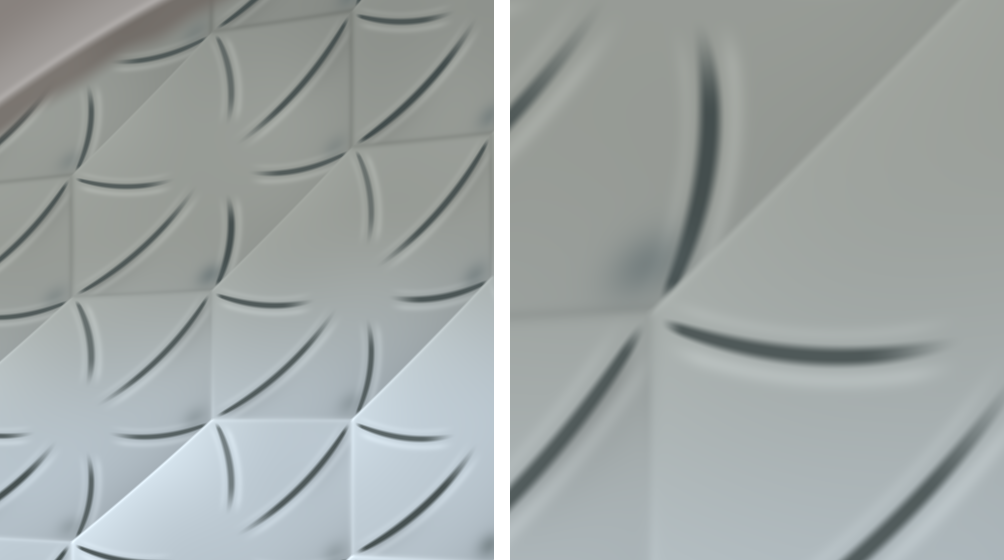
Left: the whole. Right: its middle third, enlarged.
Reproduce this pattern procedurally as a Shadertoy shader.

```glsl
float hash(vec2 p) {
    vec3 q = fract(p.xyx * vec3(0.1031, 0.1030, 0.0973));
    q += dot(q, q.yzx + 33.33);
    return fract((q.x + q.y) * q.z);
}

float noise(vec2 p) {
    vec2 i = floor(p), f = fract(p);
    f = f * f * (3.0 - 2.0 * f);
    return mix(mix(hash(i), hash(i + vec2(1, 0)), f.x),
               mix(hash(i + vec2(0, 1)), hash(i + vec2(1, 1)), f.x), f.y);
}

float bell(float x, float width) {
    return exp(-x * x / (width * width));
}

// Distance to a hexagon in skewed lattice axes; 1 on its border
float hexNorm(vec2 v) {
    return max(max(abs(v.x), abs(v.y)), abs(v.x + v.y));
}

// One rosette: a pillowed hexagon with six curved grooves
vec3 rosette(vec2 v, vec2 id, vec3 base, float light) {
    float s = clamp(v.x + v.y, -1.0, 1.0);
    float tilt = s * (0.4 + 0.6 * s * s);
    vec3 col = base * (1.0 - mix(0.045, 0.13, light) * tilt);

    // Folds along the border, brightest on the lit diagonal
    col += mix(-0.05, 0.05, light) * bell(1.0 - max(abs(v.x), abs(v.y)), 0.022);
    col += mix(0.02, 0.11, light) * bell(1.0 + s, 0.022);

    for (int k = 0; k < 6; k++) {
        int axis = k / 2;
        vec2 dir = axis == 0 ? vec2(1, 0) : axis == 1 ? vec2(0, 1) : vec2(1, -1);
        vec2 normal = axis == 0 ? vec2(0, 1) : axis == 1 ? vec2(1, 0) : vec2(0.707);
        if (k % 2 == 1) dir = -dir;
        float t = dot(v, dir) / dot(dir, dir);
        float rnd = hash(id + float(k) * 7.3 + 40.0);
        float start = axis == 2 ? 0.13 : 0.25;
        float a = clamp((t - start) / (0.98 - start), 0.0, 1.0);
        float bow = axis == 2 ? 0.4 * t * (1.0 - t) : 0.02 + 0.48 * t * (1.0 - t);
        float e = dot(v, normal) - bow;

        // Soft shade and bright lip beside the groove
        float along = smoothstep(0.0, 0.2, a) * (1.0 - smoothstep(0.85, 1.0, a));
        if (axis == 2) {
            float shade = smoothstep(-0.01, 0.02, e) * exp(-max(e, 0.0) / 0.07);
            col *= 1.0 - 0.2 * shade * smoothstep(0.3, 0.8, a) * along;
        }
        col += 0.06 * along * (bell(e - 0.06, 0.025) + 0.5 * bell(e + 0.055, 0.02));

        // Tapered dark groove
        float width = (0.018 + 0.009 * rnd) * sqrt(4.0 * a * (1.0 - a));
        float groove = 1.0 - smoothstep(width * 0.3, width + 0.014, abs(e));
        groove *= smoothstep(0.0, 0.35, a) * (1.0 - smoothstep(0.92, 1.0, a));
        float depth = (k == 3 ? 0.5 : 0.78) + 0.2 * rnd;
        col = mix(col, vec3(0.25, 0.29, 0.29), groove * depth);

        // Grey smudge where the right and lower grooves end
        if (k == 0 || k == 2) {
            float smudge = bell(length(vec2(t - 0.88, e + 0.08)), 0.085);
            col = mix(col, vec3(0.38, 0.43, 0.44), smudge * (0.25 + 0.4 * rnd));
        }
    }
    return col;
}

void mainImage(out vec4 fragColor, in vec2 fragCoord) {
    vec2 p = fragCoord / iResolution.y;
    p.y = 1.0 - p.y;

    // Warm dim light above, cool bright light below
    float light = smoothstep(0.38, 0.84, p.y + 0.12 * (p.x - 0.44));
    vec3 base = mix(vec3(0.595, 0.612, 0.59), vec3(0.735, 0.785, 0.82), light);
    base *= 0.93 + 0.07 * smoothstep(0.0, 0.25, p.y);
    base += 0.03 * (noise(p * 6.0) - 0.5);

    // Lattice with a slight perspective shear
    float u = p.x - 0.378;
    vec2 g = vec2(1.0 + u / 0.25, 2.0 + (p.y - 0.749) / (0.2305 + 0.05 * u));

    // Every third lattice point is the centre of a rosette
    vec3 sum = vec3(0.0);
    float total = 0.0;
    for (int y = -1; y <= 2; y++)
    for (int x = -1; x <= 2; x++) {
        ivec2 c = ivec2(floor(g)) + ivec2(x, y);
        if ((c.x - c.y + 29) % 3 != 0) continue;
        vec2 v = g - vec2(c);
        float cover = 1.0 - smoothstep(0.985, 1.015, hexNorm(v));
        if (cover <= 0.0) continue;
        sum += cover * rosette(v, vec2(c), base, light);
        total += cover;
    }
    vec3 col = sum / max(total, 0.001);

    // Smooth rim and its shadow across the upper left corner
    float rim = p.y - (0.182 - 0.72 * p.x + 0.31 * p.x * p.x);
    float shadow = 1.0 - smoothstep(0.035, 0.085, rim + 0.015 * (noise(p * 14.0) - 0.5));
    col = mix(col, vec3(0.43, 0.405, 0.385) + 0.05 * noise(p * 9.0), shadow * 0.9);
    vec3 rimColor = mix(vec3(0.535, 0.51, 0.495), vec3(0.63, 0.615, 0.605),
                        smoothstep(-0.16, 0.0, rim));
    rimColor += 0.05 * bell(rim + 0.006, 0.008);
    col = mix(col, rimColor, 1.0 - smoothstep(-0.006, 0.016, rim));

    fragColor = vec4(col, 1.0);
}
```
